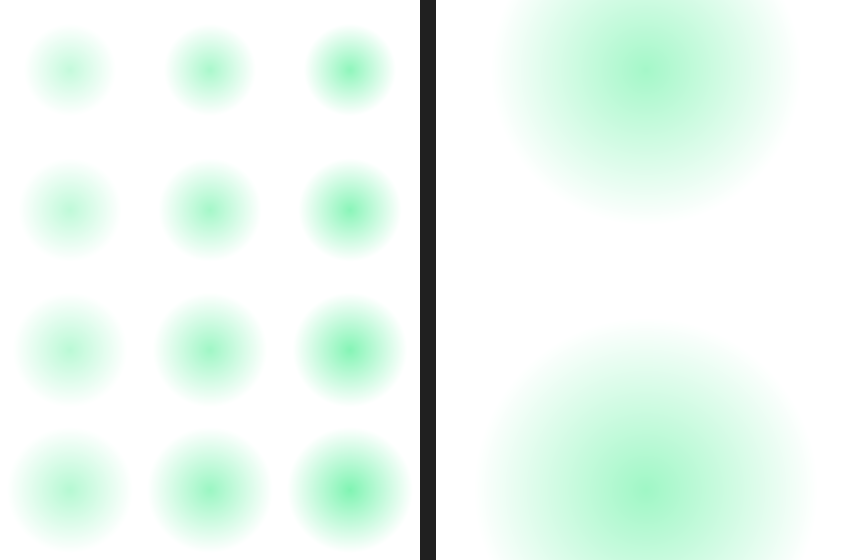
Left, the full canvas; right, a detail of the centre.
Reproduce this pattern procedurally as a Shadertoy shader.

```glsl
// Linear falloff from 1 at the centre to 0 at the radius
float softDisc(vec2 p, float radius) {
    return clamp(1.0 - length(p) / radius, 0.0, 1.0);
}

void mainImage(out vec4 fragColor, in vec2 fragCoord) {
    // Three columns by four rows of square cells
    vec2 grid = fragCoord / iResolution.y * 4.0;
    vec2 cell = floor(grid);
    vec2 local = fract(grid) - 0.5;

    // Discs grow down the rows and strengthen across the columns
    float rowFromTop = 3.0 - cell.y;
    float radius = 0.33 + 0.04 * rowFromTop;
    float strength = 0.23 + 0.105 * cell.x + 0.02 * rowFromTop;

    // Green tint over white
    vec3 mint = vec3(0.0, 0.915, 0.4);
    vec3 color = mix(vec3(1.0), mint, strength * softDisc(local, radius));
    fragColor = vec4(color, 1.0);
}
```
